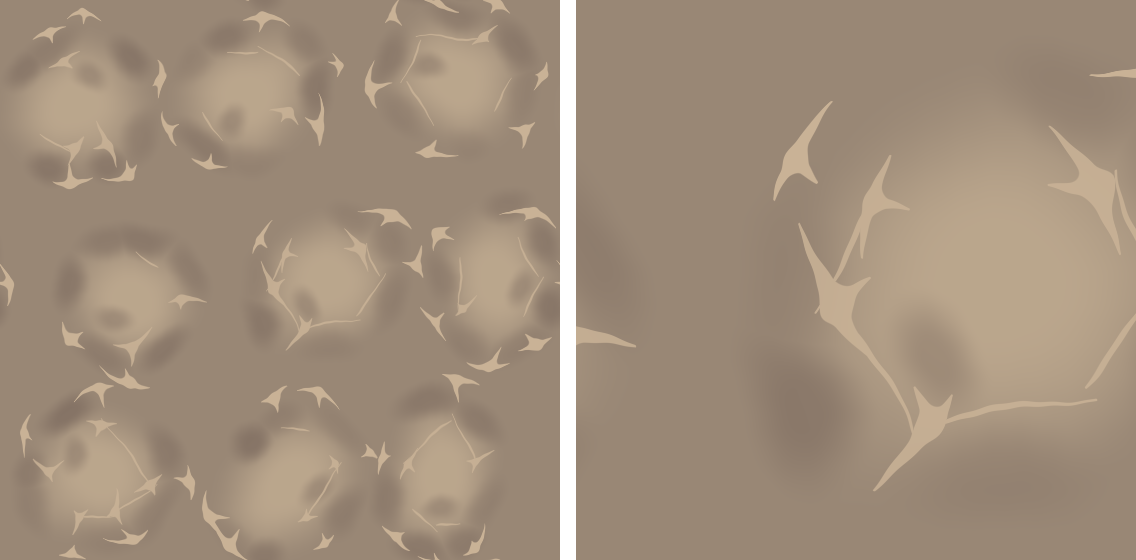
Left: the whole. Right: its middle third, enlarged.
A WebGL 2 fragment shader for this pattern:

```glsl
#version 300 es
precision highp float;
// Soft painted stones on flat clay, with dark smudges and pale pointed chips.
// A wrapped 3 by 3 jittered grid places the stones; each one rings itself with
// smudges, bent three-armed stars and thin strokes. Layered sines bend it all.

uniform vec2 u_resolution;
out vec4 fragColor;

const float TAU = 6.2831853;
const float GRID = 3.0;     // stones per side
const float CORNERS = 6.0;  // corners per stone
const vec3 CLAY = vec3(0.60, 0.53, 0.46);
const vec3 GLOW = vec3(0.73, 0.65, 0.55);
const vec3 SHADE = vec3(0.50, 0.43, 0.38);
const vec3 CHIP = vec3(0.79, 0.70, 0.59);

float hash(vec2 cell, float salt) {
  vec3 p = fract(vec3(cell, salt) * vec3(0.1031, 0.1130, 0.0973) + 0.17);
  p += dot(p, p.yzx + 33.33);
  return fract((p.x + p.y) * p.z);
}

// Wraps a whole number; the half step keeps rounding away from multiples.
float wrap(float n, float count) {
  return floor(mod(n + 0.5, count));
}

vec2 direction(float angle) {
  return vec2(cos(angle), sin(angle));
}

vec2 rotate(vec2 p, float angle) {
  vec2 d = direction(angle);
  return vec2(d.x * p.x - d.y * p.y, d.y * p.x + d.x * p.y);
}

float smoothMin(float a, float b, float k) {
  float h = max(k - abs(a - b), 0.0) / k;
  return min(a, b) - 0.25 * k * h * h;
}

// Whole-number frequencies keep the hand-drawn wobble periodic.
vec2 wobble(vec2 uv) {
  return uv + 0.006 * sin(TAU * vec2(4.0, 5.0) * uv.yx)
            + 0.0018 * sin(TAU * vec2(13.0, 11.0) * uv.yx + 1.3)
            + 0.0003 * sin(TAU * vec2(47.0, 53.0) * uv.yx);
}

// Spike from the origin to its tip, narrowing on the way.
float spike(vec2 p, vec2 tip, float width) {
  float t = clamp(dot(p, tip) / dot(tip, tip), 0.0, 1.0);
  return length(p - tip * t) - mix(width, 0.0007, t);
}

// Thin stroke between two points, swelling toward its start.
float stroke(vec2 p, vec2 a, vec2 b) {
  vec2 ab = b - a;
  float t = clamp(dot(p - a, ab) / dot(ab, ab), 0.0, 1.0);
  return length(p - a - ab * t) - 0.0007 - 0.008 * t * (1.0 - t) * (1.0 - t);
}

// Webbed star: one arm points inward (-x), two sweep sideways and bend back.
float star(vec2 p, float size, float bend, vec2 cell, float salt) {
  p.x += bend * p.y * p.y;
  float d = 1.0;
  for (float arm = -1.0; arm <= 1.0; arm++) {
    float angle = 0.5 * TAU + 1.75 * arm + 0.9 * (hash(cell, salt + arm) - 0.5);
    float reach = size * mix(0.55, 1.35, hash(cell, salt + arm + 5.0));
    reach *= mix(0.65, 1.0, abs(arm));
    d = smoothMin(d, spike(p, reach * direction(angle), 0.16 * size), 0.2 * size);
  }
  return d;
}

float cornerAngle(vec2 cell, float i) {
  return TAU * (i + 0.75 * hash(cell, i + 20.0) + hash(cell, 3.0)) / CORNERS;
}

vec2 corner(vec2 cell, float i, vec2 size) {
  return size * direction(cornerAngle(cell, i)) * mix(0.86, 1.14, hash(cell, i + 30.0));
}

float cover(float d, float pixel) {
  return 1.0 - smoothstep(-0.7 * pixel, 0.7 * pixel, d);
}

// Soft oval patch whose long side runs across the given angle.
float smudge(vec2 p, float angle, vec2 radii) {
  return 1.0 - smoothstep(0.2, 1.1, length(rotate(p, -angle) / radii));
}

// Returns the strength of glow, shade and chips for one stone.
vec3 stone(vec2 p, vec2 cell, float pixel) {
  float stretch = mix(0.03, 0.22, hash(cell, 1.0));
  vec2 size = mix(0.12, 0.136, hash(cell, 2.0)) * vec2(1.0 + stretch, 1.0 - stretch);
  p = rotate(p, TAU * hash(cell, 4.0));
  float glow = 1.0 - smoothstep(0.24, 1.1, length(p / size));
  vec2 spot = 0.4 * size * direction(TAU * hash(cell, 5.0));
  float shade = 0.55 * smudge(p - spot, TAU * hash(cell, 6.0), vec2(0.028, 0.042));
  float outer = 1.0, inner = 1.0;
  for (float i = 0.0; i < CORNERS; i++) {
    float angle = cornerAngle(cell, i);
    float between = angle + 0.5;
    vec2 radii = vec2(0.036, mix(0.045, 0.08, hash(cell, i + 45.0)));
    float patchy = smudge(p - 0.9 * size * direction(between), between, radii);
    shade = max(shade, patchy * mix(0.25, 1.0, hash(cell, i + 40.0)));

    vec2 rim = corner(cell, i, size * 1.12);
    vec2 core = corner(cell, i, size * 0.64);
    vec2 next = corner(cell, wrap(i + 1.0, CORNERS), size * 0.72);
    float salt = 50.0 + 13.0 * i;
    float scale = mix(0.028, 0.046, hash(cell, salt + 11.0));
    if (hash(cell, salt + 8.0) < 0.85)
      outer = min(outer, star(rotate(p - rim, -angle), scale, 9.0, cell, salt));
    if (hash(cell, salt + 9.0) < 0.42)
      inner = min(inner, star(rotate(p - core, -angle - salt), 0.9 * scale, 4.0, cell, salt + 2.0));
    if (hash(cell, salt + 10.0) < 0.48) inner = min(inner, stroke(p, core, next));
  }
  return vec3(glow, shade, max(cover(outer, pixel), 0.85 * cover(inner, pixel)));
}

void main() {
  vec2 uv = wobble(gl_FragCoord.xy / u_resolution);
  float pixel = 1.0 / min(u_resolution.x, u_resolution.y);
  vec3 layers = vec3(0.0);
  for (float y = -1.0; y <= 1.0; y++) {
    for (float x = -1.0; x <= 1.0; x++) {
      vec2 home = floor(uv * GRID) + vec2(x, y);
      vec2 cell = vec2(wrap(home.x, GRID), wrap(home.y, GRID));
      vec2 jitter = 0.25 * vec2(hash(cell, 11.0), hash(cell, 12.0)) - 0.125;
      jitter.x += 0.5 * hash(cell.yy, 9.0) - 0.25;  // whole rows slide
      vec2 p = uv - (home + 0.5 + jitter) / GRID;
      if (length(p) < 0.28) layers = max(layers, stone(p, cell, pixel));
    }
  }
  vec3 color = mix(CLAY, GLOW, layers.x);
  color = mix(color, SHADE, 0.8 * layers.y);
  fragColor = vec4(mix(color, CHIP, layers.z), 1.0);
}
```
